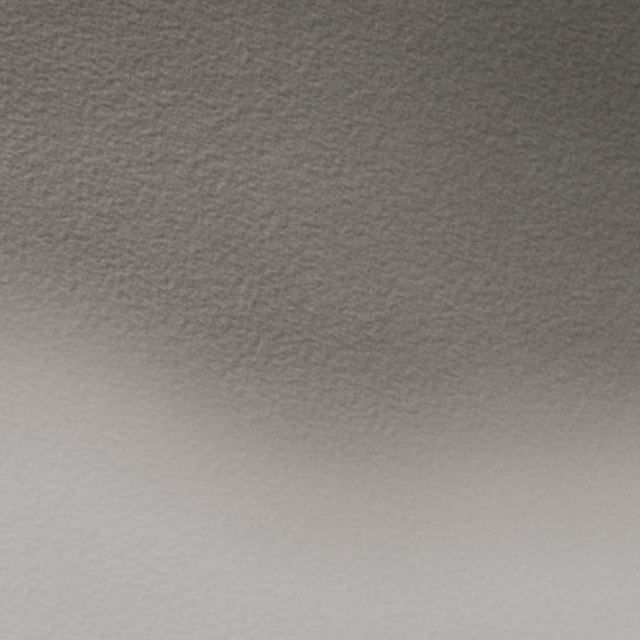
Write a WebGL 1 fragment shader that draws this texture.

```glsl
precision highp float;
// Rough plaster in soft light: a dim, grainy upper wall fades across a
// wavy penumbra into a pale lower area. Tone comes from smooth gradients,
// and the grain is a noise height field lit by its slope.

uniform vec2 u_resolution;

const vec3 SHADE_WARM = vec3(0.484, 0.459, 0.437);
const vec3 SHADE_COOL = vec3(0.352, 0.340, 0.318);
const vec3 PALE_NEAR = vec3(0.615, 0.592, 0.575);
const vec3 PALE_FAR = vec3(0.708, 0.694, 0.683);
const float EDGE_BASE = 0.375;
const float EDGE_RISE = 0.17;
const float EDGE_DIP = 0.025;
const float GRAIN_SCALE = 125.0;
const float RELIEF_SHADE = 0.17;
const float RELIEF_PALE = 0.045;
const float SPECK = 0.045;

float hash(vec2 p) {
  vec3 q = fract(vec3(p.xyx) * 0.1031);
  q += dot(q, q.yzx + 33.33);
  return fract((q.x + q.y) * q.z);
}

float noise(vec2 p) {
  vec2 cell = floor(p);
  vec2 f = fract(p);
  f = f * f * (3.0 - 2.0 * f);
  float low = mix(hash(cell), hash(cell + vec2(1.0, 0.0)), f.x);
  float high = mix(hash(cell + vec2(0.0, 1.0)), hash(cell + vec2(1.0)), f.x);
  return mix(low, high, f.y);
}

float fbm(vec2 p) {
  float sum = 0.0;
  float gain = 0.5;
  for (int i = 0; i < 3; i++) {
    sum += gain * noise(p);
    p = mat2(0.8, 0.6, -0.6, 0.8) * p * 2.03 + 17.3;
    gain *= 0.5;
  }
  return sum;
}

// Plaster height, slightly stretched along strokes that fall to the right.
float plasterHeight(vec2 uv) {
  vec2 stroke = mat2(0.87, 0.5, -0.5, 0.87) * uv;
  return fbm(stroke * GRAIN_SCALE * vec2(0.8, 1.15) + 160.0);
}

// Height of the middle of the penumbra at a given x.
float penumbraHeight(float x) {
  float rise = EDGE_RISE * (1.0 - smoothstep(0.0, 0.5, x));
  float dip = (x - 0.6) / 0.13;
  return EDGE_BASE + rise - EDGE_DIP * exp(-dip * dip);
}

void main() {
  vec2 uv = gl_FragCoord.xy / u_resolution;

  // Dim wall, darkest at the upper right and along the top.
  vec2 corner = (uv - vec2(1.06, 0.84)) / vec2(0.42, 0.34);
  float dark = 0.8 * exp(-dot(corner, corner));
  dark += 0.48 * smoothstep(0.68, 1.06, uv.y);
  vec3 shade = mix(SHADE_WARM, SHADE_COOL, clamp(dark, 0.0, 1.0));

  // Pale area, brightening away from the penumbra.
  float depth = penumbraHeight(uv.x) - uv.y;
  vec3 pale = mix(PALE_NEAR, PALE_FAR, smoothstep(0.0, 0.32, depth));
  float lit = smoothstep(-0.12, 0.14, depth);
  vec3 color = mix(shade, pale, lit);

  // Faint broad mottling and a slight warm to cool drift.
  color += (fbm(uv * vec2(9.0, 13.0) + 5.0) - 0.44) * mix(0.03, 0.012, lit);
  vec3 tint = vec3(0.012, -0.002, -0.006) * (noise(uv * 45.0) - 0.5);
  color += tint * (1.0 - lit);

  // Slope lighting from the upper left, strongest toward the left.
  vec2 lightStep = vec2(-0.0012, 0.0021);
  float slope = plasterHeight(uv - lightStep) - plasterHeight(uv + lightStep);
  float relief = mix(RELIEF_SHADE, RELIEF_PALE, lit);
  relief *= mix(1.2, 0.7, smoothstep(0.1, 1.0, uv.x));
  color += slope * relief;

  // Fine specks.
  float speck = noise(uv * 250.0) - 0.5;
  color += speck * SPECK * mix(1.0, 0.4, lit);

  gl_FragColor = vec4(clamp(color, 0.0, 1.0), 1.0);
}
```
